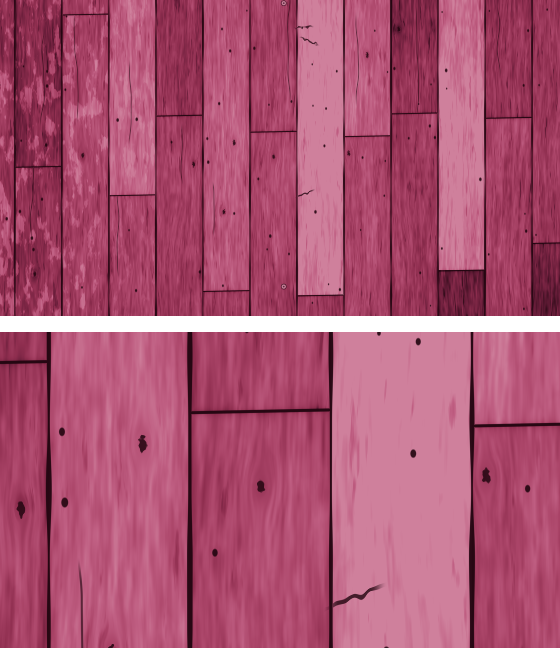
Top: the whole. Bottom: its middle third, enlarged.
Write a Shadertoy shader that draws this texture.

```glsl
const float PITCH = 0.1488;       // plank width, in canvas heights
const float FIRST_SEAM = 0.0470;
const float SEAM = 0.0020;        // half widths of the gaps
const float JOINT = 0.0016;
const float GRAIN = 0.36;
const float MOTTLE = 0.26;
const float HOLE_CHANCE = 0.09;
const vec2 HOLE_CELL = vec2(PITCH / 4.0, 0.058);
const vec3 GAP_COLOR = vec3(0.13, 0.02, 0.06);
const vec3 SCREW_COLOR = vec3(0.78, 0.50, 0.60);

// Wood colours from dark to light
const vec3 RAMP[6] = vec3[6](
    vec3(0.21, 0.05, 0.11), vec3(0.40, 0.11, 0.22), vec3(0.56, 0.18, 0.31),
    vec3(0.67, 0.27, 0.41), vec3(0.75, 0.37, 0.51), vec3(0.81, 0.50, 0.61));

// Per column: joint height, tone below it, tone above it
const vec3 PLANKS[13] = vec3[13](
    vec3(-0.10, 0.45, 0.47), vec3(0.472, 0.44, 0.38), vec3(0.954, 0.60, 0.60),
    vec3(0.382, 0.60, 0.82), vec3(0.634, 0.51, 0.44), vec3(0.079, 0.50, 0.71),
    vec3(0.583, 0.57, 0.54), vec3(0.065, 0.55, 1.00), vec3(0.569, 0.56, 0.76),
    vec3(0.641, 0.49, 0.41), vec3(0.144, 0.26, 0.97), vec3(0.627, 0.56, 0.48),
    vec3(0.231, 0.30, 0.55));

const vec2 KNOTS[9] = vec2[9](
    vec2(0.613, 0.479), vec2(1.104, 0.514), vec2(0.262, 0.509),
    vec2(0.866, 0.505), vec2(0.708, 0.329), vec2(0.741, 0.549),
    vec2(1.162, 0.826), vec2(0.111, 0.132), vec2(1.262, 0.907));

// Position and slope of each gash
const vec3 GASHES[3] = vec3[3](
    vec3(0.979, 0.870, -0.40), vec3(0.965, 0.387, 0.38), vec3(0.961, 0.914, 0.05));

const vec2 SCREWS[2] = vec2[2](vec2(0.898, 0.990), vec2(0.898, 0.093));

float hash(vec2 p) {
    vec3 q = fract(p.xyx * 0.1031);
    q += dot(q, q.yzx + 33.33);
    return fract((q.x + q.y) * q.z);
}

float noise(vec2 p) {
    vec2 i = floor(p), f = fract(p);
    f *= f * (3.0 - 2.0 * f);
    return mix(mix(hash(i), hash(i + vec2(1, 0)), f.x),
               mix(hash(i + vec2(0, 1)), hash(i + vec2(1, 1)), f.x), f.y);
}

float fbm(vec2 p) {
    float sum = 0.0, gain = 0.53;
    for (int i = 0; i < 4; i++) {
        sum += gain * noise(p);
        p = p * 2.03 + 17.3;
        gain *= 0.5;
    }
    return sum;
}

// Coverage of a shape whose edge lies at the given radius
float cover(float dist, float radius, float px) {
    return 1.0 - smoothstep(radius - px, radius + px, dist);
}

void mainImage(out vec4 fragColor, in vec2 fragCoord) {
    vec2 p = fragCoord / iResolution.y;
    float px = 0.7 / iResolution.y;

    // Plank layout
    float across = (p.x - FIRST_SEAM) / PITCH + 1.0;
    float column = clamp(floor(across), 0.0, 12.0);
    float x = (across - column - 0.5) * PITCH;
    vec3 plank = PLANKS[int(column)];
    float upper = step(plank.x, p.y);
    vec2 id = vec2(column, upper) * 7.0 + 3.0;
    float base = mix(plank.y, plank.z, upper);
    float tone = base;

    // Knots bend the grain around a dark core
    vec2 wood = p + id * vec2(3.1, 5.7);
    wood.x += 0.020 * (noise(wood * vec2(9.0, 4.0)) - 0.5);
    float damage = 0.0;
    for (int i = 0; i < 9; i++) {
        vec2 d = (p - KNOTS[i]) * vec2(1.0, 0.55);
        float r = length(d);
        wood.x -= 0.012 * exp(-r * r * 2500.0) * d.x / (r + 0.004);
        tone -= 0.16 * exp(-r * r * 9000.0);
        damage = max(damage, 0.85 * cover(r + 0.003 * noise(p * 300.0), 0.0055, px));
    }

    // Grain, mottling and worn paint
    tone += GRAIN * (fbm(wood * vec2(130.0, 9.0)) - 0.5);
    tone += 0.16 * (noise(wood * vec2(290.0, 42.0)) - 0.5);
    tone += MOTTLE * (fbm(wood * vec2(16.0, 7.0)) - 0.5);
    float wear = mix(0.05, 0.34, smoothstep(4.0, 1.0, column));
    tone += wear * smoothstep(0.54, 0.70, fbm(wood * vec2(55.0, 20.0)));
    tone -= 0.22 * smoothstep(0.68, 0.84, fbm(wood * vec2(100.0, 12.0) + 40.0));

    // Long drying cracks
    float crackX = (hash(id) - 0.5) * 0.7 * PITCH + 0.016 * (noise(vec2(p.y * 13.0, id.x)) - 0.5);
    float crackY = plank.x + (upper - 0.5) * mix(0.2, 0.6, hash(id + 2.0));
    float taper = 1.0 - abs(p.y - crackY) / mix(0.09, 0.20, hash(id + 4.0));
    float cracked = step(0.35, hash(id + 6.0)) * smoothstep(0.0, 0.3, taper);
    damage = max(damage, 0.65 * cracked * cover(abs(x - crackX), 0.0011, px));

    // Scattered nail holes
    vec2 cell = floor(vec2(x, p.y) / HOLE_CELL);
    vec2 seed = cell + id * 11.0 + 50.0;
    vec2 jitter = 0.25 + 0.5 * vec2(hash(seed), hash(seed + 9.0));
    vec2 hole = (vec2(x, p.y) - (cell + jitter) * HOLE_CELL) * vec2(1.0, 0.7);
    float drilled = step(hash(seed + 21.0), HOLE_CHANCE * (0.5 + base));
    float holeSize = mix(0.0016, 0.0040, hash(seed + 33.0));
    damage = max(damage, 0.9 * drilled * cover(length(hole), holeSize, px));

    // Slanted gashes
    for (int i = 0; i < 3; i++) {
        vec2 d = p - GASHES[i].xy;
        float off = abs(d.y - GASHES[i].z * d.x + 0.008 * (noise(p * 110.0) - 0.5));
        float fade = 1.0 - smoothstep(0.016, 0.034, abs(d.x));
        damage = max(damage, 0.8 * fade * cover(off, 0.0022, px));
    }

    // Gaps and the shade beside them
    float side = 0.5 * PITCH - abs(x);
    float end = abs(p.y - plank.x - 0.02 * x);
    float ragged = 0.4 + 1.2 * noise(vec2(floor(across + 0.5) * 5.0, p.y * 14.0));
    float gap = max(cover(side, SEAM * ragged, px), cover(end, JOINT, px));
    tone -= 0.22 * exp(-min(side, end) / 0.0035);

    // Darker canvas edges
    vec2 fromCenter = fragCoord / iResolution.xy - 0.5;
    tone -= 0.28 * dot(fromCenter, fromCenter) - 0.03;

    vec3 color = RAMP[0];
    for (int i = 1; i < 6; i++)
        color = mix(color, RAMP[i], clamp(tone * 5.0 - float(i - 1), 0.0, 1.0));
    color = mix(color, GAP_COLOR, max(damage, gap * 0.95));

    // Screw heads
    for (int i = 0; i < 2; i++) {
        float r = length(p - SCREWS[i]);
        color = mix(color, GAP_COLOR, 0.7 * cover(r, 0.0090, px));
        color = mix(color, SCREW_COLOR, cover(r, 0.0068, px));
        color = mix(color, GAP_COLOR, 0.7 * cover(r, 0.0024, px));
    }
    fragColor = vec4(color, 1.0);
}
```
